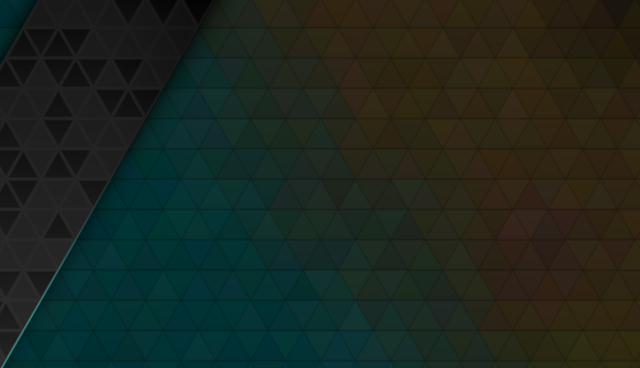
Give the GLSL for this background, as a Shadertoy shader.

```glsl
// A dim mosaic of triangles fading from teal to brown, with a slanted charcoal panel on the left.
// A skewed lattice splits the plane into triangles; each takes one colour from a
// diagonal gradient plus hashed tints. The panel reuses the lattice with inset tiles.

const float ROW = 0.0823;                    // triangle height
const float SIDE = 0.0950;                   // triangle side
const vec2 ORIGIN = vec2(0.016, 0.0195);     // one lattice vertex

float hash(vec2 p) {
    vec3 q = fract(vec3(p.xyx) * 0.1031);
    q += dot(q, q.yzx + 33.33);
    return fract((q.x + q.y) * q.z);
}

float noise(vec2 p) {
    vec2 i = floor(p), f = fract(p);
    f = f * f * (3.0 - 2.0 * f);
    return mix(mix(hash(i), hash(i + vec2(1, 0)), f.x),
               mix(hash(i + vec2(0, 1)), hash(i + vec2(1, 1)), f.x), f.y);
}

// Soft round spot, 1 at its centre
float spot(vec2 p, vec2 centre, float radius) {
    vec2 d = (p - centre) / radius;
    return exp(-dot(d, d));
}

// Teal to brown along the diagonal, with broad patches of colour
vec3 gradientColor(vec2 p) {
    float t = smoothstep(0.0, 1.0, 0.75 * p.x + 0.5 * p.y - 0.45);
    t = clamp(t + 0.16 * (noise(p * 5.0 + 7.0) - 0.5), 0.0, 1.0);
    vec3 color = mix(vec3(0.005, 0.200, 0.208), vec3(0.120, 0.160, 0.125), smoothstep(0.0, 0.5, t));
    color = mix(color, vec3(0.190, 0.150, 0.075), smoothstep(0.45, 0.9, t));
    color += vec3(0.00, 0.03, 0.04) * spot(p, vec2(0.98, 0.05), 0.13);
    color += vec3(0.00, -0.03, 0.03) * spot(p, vec2(1.47, 0.30), 0.16);
    color += vec3(-0.01, 0.02, -0.02) * spot(p, vec2(1.60, 0.02), 0.20);
    return color * (1.0 - 0.4 * spot(p, vec2(1.72, 0.98), 0.20));
}

void mainImage(out vec4 fragColor, in vec2 fragCoord) {
    vec2 p = fragCoord / iResolution.y;
    float px = 1.0 / iResolution.y;

    // Skewed lattice: two triangles per cell
    vec2 lattice = (p - ORIGIN) / vec2(SIDE, ROW);
    lattice.x -= 0.5 * lattice.y;
    vec2 cell = floor(lattice), f = fract(lattice);
    float inverted = step(1.0, f.x + f.y);
    vec2 centre = cell + (1.0 + inverted) / 3.0;
    centre = vec2(centre.x + 0.5 * centre.y, centre.y) * vec2(SIDE, ROW) + ORIGIN;
    vec2 id = cell + vec2(61.0 + 131.0 * inverted, 17.0);

    // Distance to the three families of grid lines
    vec3 bary = vec3(f, fract(f.x + f.y));
    vec3 lines = min(bary, 1.0 - bary) * ROW;
    float edge = min(lines.x, min(lines.y, lines.z));

    // Mosaic: flat colour, hashed tint, slight slope within each triangle
    vec3 color = gradientColor(centre);
    vec3 tint = vec3(hash(id), hash(id + 37.0), hash(id + 71.0)) - 0.5;
    color += tint * vec3(0.030, 0.022, 0.026) + 0.014 * (hash(id + 93.0) - 0.5);
    color *= 1.0 + 0.6 * (p.y - centre.y);
    float slanted = min(lines.x, lines.z);
    color *= 1.0 - 0.13 * (1.0 - smoothstep(0.0, 0.0025 + px, slanted));
    color *= 1.0 - 0.20 * (1.0 - smoothstep(0.0, 0.0025 + px, lines.y));

    // Signed distances to the panel sides, positive outside
    float right = (p.x - 0.005 - p.y * 0.5774) * 0.866;
    float left = (p.y * 0.5774 - 0.475 - p.x) * 0.866;
    float outside = max(right, left);

    // Shadow cast by the panel, deeper towards the top
    float spread = mix(0.016, 0.032, p.y);
    color *= 1.0 - mix(0.35, 0.65, p.y) * exp(-max(outside, 0.0) / spread);

    // Panel tiles: some dark, the rest close to the base grey
    float base = mix(0.168, 0.098, p.y) - 0.035 * smoothstep(0.25, 0.6, p.x);
    float dark = step(0.58, hash(id + 11.0));
    float tile = base - 0.008 * hash(id + 23.0) - 0.042 * dark;
    tile += 0.25 * (centre.y - p.y) * dark;
    float inset = smoothstep(0.0045 - px, 0.0045 + px, edge);
    vec3 panel = vec3(mix(base + 0.012, tile, inset));
    color = mix(color, panel, smoothstep(0.5 * px, -0.5 * px, outside));

    // Teal glint along the lower right side of the panel
    float glint = 1.0 - smoothstep(0.0008, 0.0018 + px, abs(right));
    color += vec3(0.10, 0.34, 0.32) * glint * (1.0 - smoothstep(0.1, 0.6, p.y));

    fragColor = vec4(max(color, 0.0), 1.0);
}
```
